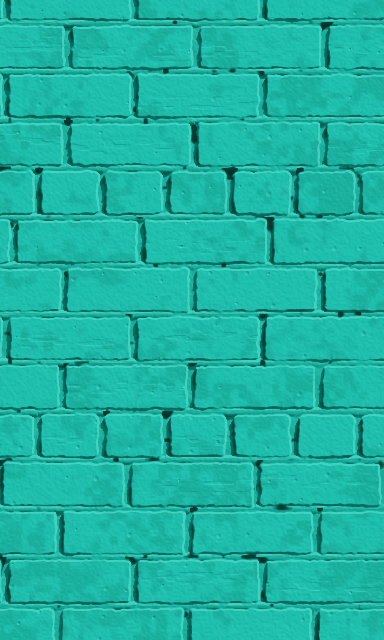
Write a Shadertoy shader that draws this texture.

```glsl
// Painted brick wall: stretcher courses with a header course every fifth row.
// A height field (rounded bricks, recessed mortar, grain, pits, scuffs) is lit
// from the upper right with a slope term and a short marched cast shadow.

const vec3 LIGHT  = vec3(0.27, 0.83, 0.76);
const vec3 BASE   = vec3(0.12, 0.75, 0.68);
const vec3 MID    = vec3(0.10, 0.69, 0.62);
const vec3 DEEP   = vec3(0.06, 0.56, 0.50);
const vec3 DARK   = vec3(0.04, 0.42, 0.38);
const vec3 SHADOW = vec3(0.01, 0.25, 0.21);

const float COURSE = 0.0759;             // course height, in canvas heights
const float TOP_SHIFT = 0.537;           // part of the top course cut off
// The values below are in course heights.
const float STRETCHER = 2.642;           // brick pitch in plain courses
const vec2  HALF_JOINT = vec2(0.078, 0.066);
const float CORNER = 0.06;
const float BRICK_HEIGHT = 0.13;
const float BED_HEIGHT = 0.088;          // mortar level in horizontal joints
const float WOBBLE = 0.045;              // roughness of brick outlines
const vec2  TO_LIGHT = vec2(0.6, -0.8);  // y points down
const float LIGHT_RISE = 0.4;            // climb of the light ray
const int   SHADOW_STEPS = 7;

float hash(vec2 p) {
    return fract(sin(dot(p, vec2(127.1, 311.7))) * 43758.5);
}

float noise(vec2 p) {
    vec2 i = floor(p), f = fract(p);
    f = f * f * (3.0 - 2.0 * f);
    return mix(mix(hash(i), hash(i + vec2(1, 0)), f.x),
               mix(hash(i + vec2(0, 1)), hash(i + vec2(1, 1)), f.x), f.y);
}

// Signed distance to the brick of this cell; also its id, centre offset and half size
float brick(vec2 p, out vec2 id, out vec2 local, out vec2 halfSize) {
    float row = floor(p.y), k = mod(row, 5.0);
    bool header = k > 3.5;
    float pitch = header ? 0.5 * STRETCHER : STRETCHER;
    float start = 0.12;
    if (k < 0.5) start += 0.17 * sin(0.4 * row);
    if (mod(k, 2.0) > 0.5) start = 1.424 - 0.017 * row;
    if (header) start = 0.78;

    float x = (p.x - start) / pitch;
    id = vec2(floor(x), row);
    local = vec2((fract(x) - 0.5) * pitch, fract(p.y) - 0.5);
    float trim = 0.025 * (hash(id + 3.7) - 0.5);
    halfSize = vec2(pitch, 1.0) * 0.5 - HALF_JOINT - trim;
    float corner = CORNER + (header ? 0.04 : 0.0);
    vec2 q = abs(local) - halfSize + corner;
    float d = length(max(q, 0.0)) + min(max(q.x, q.y), 0.0) - corner;
    return d + WOBBLE * (noise(p * 5.0) - 0.5) + 0.6 * WOBBLE * (noise(p * 13.0) - 0.5);
}

// Small dents, at most one per cell
float pits(vec2 p) {
    vec2 c = floor(p * 1.7), f = fract(p * 1.7);
    vec2 centre = 0.25 + 0.5 * vec2(hash(c + 1.3), hash(c + 8.1));
    float radius = mix(0.04, 0.10, hash(c + 5.9));
    return step(0.5, hash(c)) * smoothstep(radius, 0.3 * radius, length(f - centre));
}

float height(vec2 p) {
    vec2 id, local, halfSize;
    float d = brick(p, id, local, halfSize);

    // Horizontal beds carry a low ridge; upright joints are recessed
    float upright = smoothstep(0.04, -0.04, abs(local.y) - halfSize.y);
    float bed = BED_HEIGHT + 0.015 * smoothstep(0.03, 0.07, d)
              + 0.06 * (noise(p * vec2(1.5, 4.0) + 9.0) - 0.5);
    float mortar = mix(bed, 0.06 * noise(p * 4.0), upright);

    // Brick face with a scuffed band on some bricks
    float band = smoothstep(0.25, 0.05, abs(local.y + 0.3 * (hash(id + 2.2) - 0.5)));
    float scuff = step(0.75, hash(id + 6.4)) * band
                * smoothstep(0.55, 0.75, noise(p * vec2(4.0, 15.0)));
    float face = BRICK_HEIGHT - 0.012 * scuff - 0.022 * pits(p)
               + 0.012 * (noise(p * 3.0) - 0.5);

    float grain = 0.008 * noise(p * 11.0) + 0.009 * noise(p * 23.0 + 4.0);
    return mix(mortar, face, smoothstep(0.02, -0.03, d)) + grain;
}

void mainImage(out vec4 fragColor, in vec2 fragCoord) {
    vec2 uv = fragCoord / iResolution.y;
    vec2 p = vec2(uv.x, 1.0 - uv.y) / COURSE + vec2(0.0, TOP_SHIFT);
    vec2 id, local, halfSize;
    float d = brick(p, id, local, halfSize);
    float h = height(p);

    // Slope towards the light
    const float EPS = 0.026;
    float slope = (h - height(p + TO_LIGHT * EPS)) / EPS;

    // Cast shadow: highest rise above the light ray
    float rise = 0.0;
    for (int i = 1; i <= SHADOW_STEPS; i++) {
        float t = 0.026 * float(i);
        rise = max(rise, height(p + TO_LIGHT * t) - h - LIGHT_RISE * t);
    }

    // Paint tone: mottling, brick variation and duller mortar
    float mottle = 0.5 * noise(p * 1.3) + 0.5 * noise(p * 6.0);
    float dull = smoothstep(0.5, 0.72, mottle + 0.25 * (hash(id) - 0.5));
    vec3 col = mix(BASE, MID, max(dull, smoothstep(-0.02, 0.04, d)));
    float gloss = mix(0.7, 1.5, noise(p * 2.5 + 30.0));
    col = mix(col, LIGHT, clamp(slope * gloss, 0.0, 0.9));
    col = mix(col, DEEP, clamp(-slope * 1.1, 0.0, 0.9));
    col = mix(col, DARK, smoothstep(0.008, 0.03, rise));
    col = mix(col, SHADOW, smoothstep(0.035, 0.085, rise));

    // Small open holes along the joints, mostly at the tops of upright joints
    vec2 toTop = vec2(abs(local.x) - halfSize.x - HALF_JOINT.x, local.y + halfSize.y);
    float open = noise(p * 5.0 + 20.0) + 0.3 * smoothstep(0.25, 0.0, length(toTop));
    float hole = smoothstep(0.84, 0.95, open) * smoothstep(0.0, 0.04, d);
    col = mix(col, SHADOW * 0.6, 0.85 * hole);
    fragColor = vec4(col, 1.0);
}
```
